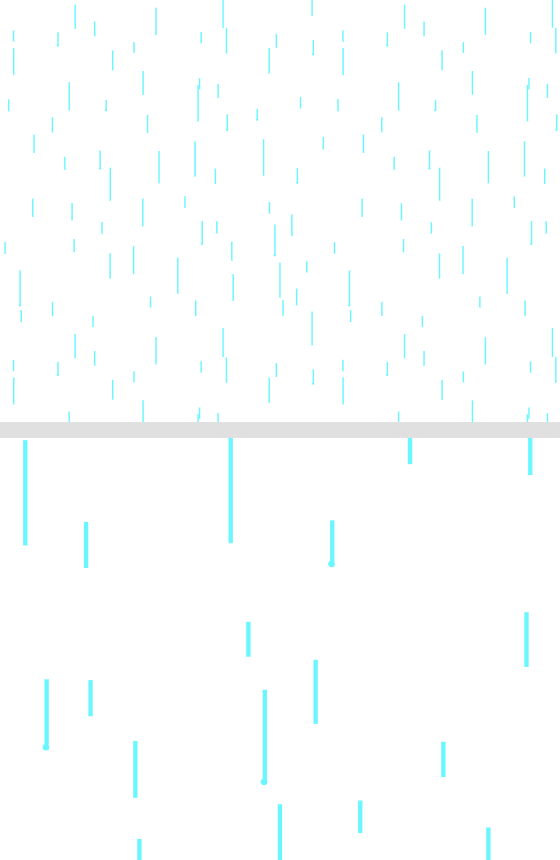
Top: the whole. Bottom: its middle third, enlarged.
This pattern is drawn by a WebGL 2 fragment shader. Its source:

```glsl
#version 300 es
precision highp float;

// Sparse vertical rain streaks in pale cyan on white.
// Each cell of a staggered grid holds one jittered streak of random length;
// cell ids wrap every 8 cells, so the pattern repeats as a square tile.

uniform vec2 u_resolution;
out vec4 outColor;

const float CELLS = 8.0;             // cells along one side of the tile
const float CELL = 0.7805 / CELLS;   // cell size in canvas heights

vec3 hash3(vec2 id) {
    vec3 q = fract(id.xyx * vec3(0.1031, 0.1030, 0.0973) + 0.371);
    q += dot(q, q.yxz + 33.33);
    return fract((q.xxy + q.yzz) * q.zyx);
}

// Signed distance to an axis-aligned box
float boxDistance(vec2 p, vec2 halfSize) {
    vec2 d = abs(p) - halfSize;
    return length(max(d, 0.0)) + min(max(d.x, d.y), 0.0);
}

// Distance to one streak; a few carry a small bead at the lower end
float streakDistance(vec2 p, float halfLength, float beadChance) {
    float d = boxDistance(p, vec2(0.0017, halfLength));
    if (beadChance > 0.88) {
        d = min(d, length(p + vec2(0.0006, halfLength - 0.002)) - 0.0026);
    }
    return d;
}

void main() {
    vec2 p = gl_FragCoord.xy / u_resolution.y;
    vec2 grid = p / CELL;
    float pixel = 1.0 / u_resolution.y;
    float nearest = 1.0;

    // Visit the neighbouring cells, with odd columns raised by half a cell
    for (int i = -1; i <= 1; i++) {
        float column = floor(grid.x) + float(i);
        float stagger = 0.5 * mod(column, 2.0);
        for (int j = -1; j <= 1; j++) {
            float row = floor(grid.y - stagger) + float(j);
            vec2 id = mod(vec2(column, row), CELLS);
            vec3 place = hash3(id + 3.7);
            vec3 shape = hash3(id + 51.3);

            vec2 jitter = mix(vec2(0.08, 0.2), vec2(0.92, 0.8), place.xy);
            vec2 center = (vec2(column, row + stagger) + jitter) * CELL;
            float halfLength = 0.5 * CELL * mix(0.26, 0.95, shape.x * shape.x);
            nearest = min(nearest, streakDistance(p - center, halfLength, shape.y));
        }
    }

    // Pixel-wide edge smoothing
    float coverage = clamp(0.5 - nearest / pixel, 0.0, 1.0);
    vec3 white = vec3(1.0);
    vec3 cyan = vec3(0.41, 0.965, 1.0);
    outColor = vec4(mix(white, cyan, coverage), 1.0);
}
```
